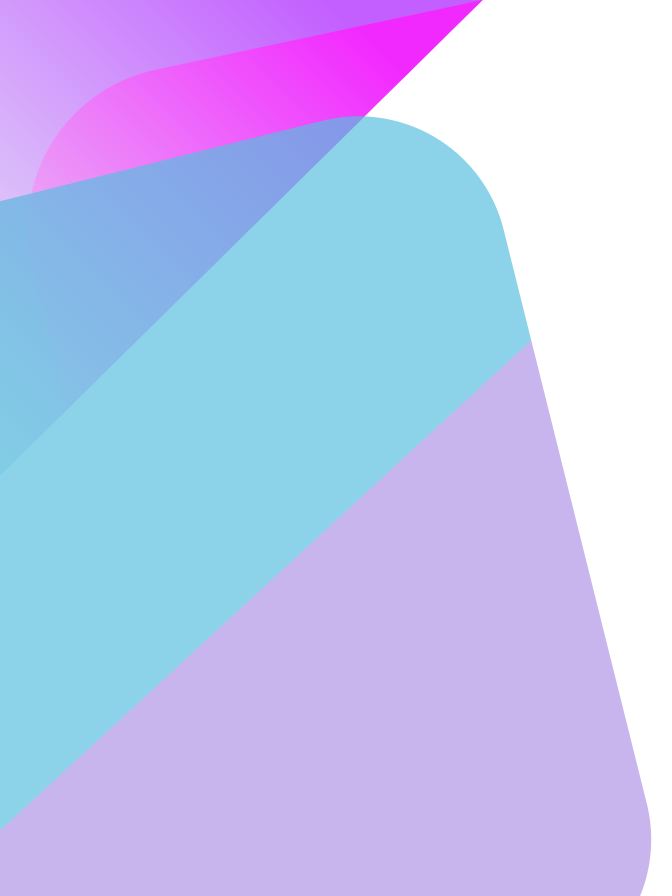
This background is drawn by a Shadertoy shader. Its source:

```glsl
float roundedBox(vec2 p, vec2 center, float halfSize, float radius, float tilt) {
    float c = cos(tilt), s = sin(tilt);
    p -= center;
    p = vec2(c * p.x - s * p.y, s * p.x + c * p.y);
    vec2 d = abs(p) - halfSize + radius;
    return length(max(d, 0.0)) + min(max(d.x, d.y), 0.0) - radius;
}

// Signed distance to the line y = height - slope * x, negative above it
float diagonal(vec2 p, float height, float slope) {
    return (p.y + slope * p.x - height) / sqrt(1.0 + slope * slope);
}

float coverage(float dist) {
    return clamp(0.5 - dist * iResolution.y, 0.0, 1.0);
}

vec3 ramp(vec3 from, vec3 to, float start, float end, float t) {
    return mix(from, to, clamp((t - start) / (end - start), 0.0, 1.0));
}

void mainImage(out vec4 fragColor, in vec2 fragCoord) {
    // Height units, with y running down from the top edge
    vec2 p = fragCoord / iResolution.y;
    p.y = 1.0 - p.y;
    float t = p.x - p.y;

    float wedge = coverage(diagonal(p, 0.531, 0.9855));
    float band = coverage(diagonal(p, 0.927, 0.923));
    float panel = coverage(roundedBox(p, vec2(0.160, 0.6966), 0.4967, 0.1667, 0.2445));
    float pinkBox = coverage(roundedBox(p, vec2(0.591, 0.500), 0.5, 0.1797, 0.2105));

    // Violet wedge with the pink tile inside it
    vec3 violet = ramp(vec3(0.86, 0.75, 0.98), vec3(0.765, 0.37, 1.0), -0.22, 0.365, t);
    vec3 pink = ramp(vec3(0.92, 0.62, 0.97), vec3(0.95, 0.16, 1.0), -0.18, 0.37, t);
    vec3 backdrop = mix(vec3(1.0), mix(violet, pink, pinkBox), wedge);

    // Large panel: lilac below, blue above, tinted where it overlaps the wedge
    vec3 overlap = ramp(vec3(0.51, 0.805, 0.90), vec3(0.51, 0.60, 0.91), -0.52, 0.26, t);
    overlap += vec3(0.012, -0.008, 0.004) * pinkBox;
    vec3 blue = mix(vec3(0.55, 0.827, 0.914), overlap, wedge);
    vec3 lilac = vec3(0.79, 0.71, 0.93);

    fragColor = vec4(mix(backdrop, mix(lilac, blue, band), panel), 1.0);
}
```
